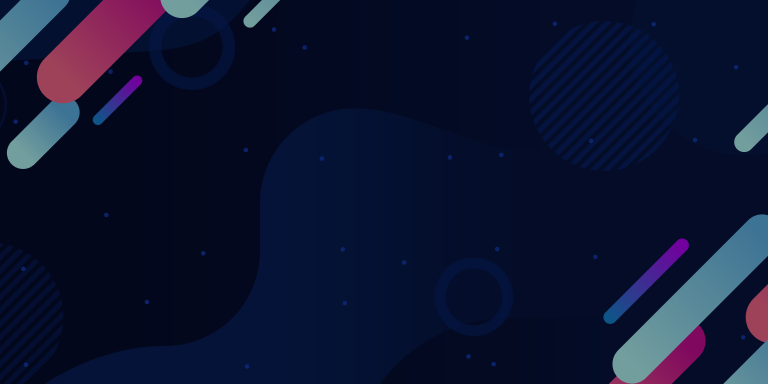
A Shadertoy shader for this background:

```glsl
// Dark navy backdrop with soft waves, rings, hatched discs and diagonal pastel bars.

const vec3 NAVY_DARK   = vec3(0.012, 0.028, 0.110);
const vec3 NAVY        = vec3(0.014, 0.047, 0.155);
const vec3 NAVY_LIGHT  = vec3(0.016, 0.075, 0.215);
const vec3 RING_BLUE   = vec3(0.018, 0.085, 0.270);
const vec3 DOT_BLUE    = vec3(0.050, 0.160, 0.480);
const vec3 TEAL_LIGHT  = vec3(0.450, 0.620, 0.620);
const vec3 TEAL_DEEP   = vec3(0.240, 0.450, 0.580);
const vec3 CORAL       = vec3(0.620, 0.260, 0.350);
const vec3 MAGENTA     = vec3(0.500, 0.030, 0.370);
const vec3 OCEAN       = vec3(0.060, 0.330, 0.530);
const vec3 VIOLET      = vec3(0.450, 0.000, 0.620);
const vec2 DIAGONAL    = vec2(0.70710678);

// Antialiased coverage of a signed distance (negative inside)
float cover(float d, float px) { return clamp(0.5 - d / px, 0.0, 1.0); }

// Sine-free hash
vec2 hash22(vec2 p) {
    vec3 q = fract(vec3(p.xyx) * vec3(0.1031, 0.1030, 0.0973));
    q += dot(q, q.yzx + 33.33);
    return fract((q.xx + q.yz) * q.zy);
}

// S-shaped wave: two quarter arcs joined by a vertical edge
float waveDistance(vec2 p) {
    const float radius = 0.247;
    vec2 low = vec2(p.x - 0.430, 0.346 - p.y);
    float tail = min(low.x, 0.0);
    low.y -= tail * tail;
    vec2 high = vec2(0.924 - p.x, p.y - 0.471);
    high.y += 0.11 * smoothstep(0.924, 1.38, p.x);
    return p.y < 0.409 ? radius - length(max(low, 0.0))
                       : length(max(high, 0.0)) - radius;
}

float ringDistance(vec2 p, vec2 center, float radius, float halfWidth) {
    return abs(length(p - center) - radius) - halfWidth;
}

// Disc filled with diagonal stripes
float hatchedDisc(vec2 p, vec2 center, float radius, float px) {
    const float period = 0.0245;
    float across = (p.x - p.y) * DIAGONAL.x;
    float stripe = abs(fract(across / period) - 0.5) * period - 0.28 * period;
    return cover(length(p - center) - radius, px) * cover(stripe, px);
}

// Rounded diagonal bar, coloured from its lower to its upper end
vec3 addBar(vec3 base, vec2 p, vec2 start, float len, float radius,
            vec3 lower, vec3 upper, float px) {
    vec2 q = p - start;
    float along = clamp(dot(q, DIAGONAL), 0.0, len);
    float d = length(q - DIAGONAL * along) - radius;
    return mix(base, mix(lower, upper, along / len), cover(d, px));
}

// One jittered dot in each grid cell
float scatteredDots(vec2 p, float px) {
    const float cell = 0.25;
    vec2 id = floor(p / cell);
    vec2 center = (id + 0.1 + 0.8 * hash22(id + 7.0)) * cell;
    return cover(length(p - center) - 0.0058, px);
}

// Large soft background areas
vec3 backdrop(vec2 p, float px) {
    vec3 base = mix(NAVY_DARK, NAVY, smoothstep(0.2, 1.7, p.x));
    vec3 col = base;
    float fade = 1.0 - smoothstep(0.7, 1.55, p.x);
    col = mix(col, NAVY_LIGHT, fade * cover(waveDistance(p), px));

    // Dark hill along the lower edge
    vec2 hill = p - vec2(1.328, -0.247);
    hill.x = min(hill.x, 0.0);
    col = mix(col, base * 0.9, cover(length(hill) - 0.419, px)
              * (1.0 - smoothstep(1.3, 1.65, p.x)));

    // Upper corners
    float bend = max(p.x - 0.38, 0.0);
    float corner = 0.84 + 0.07 * p.x + 5.8 * bend * bend * bend - p.y;
    col = mix(col, NAVY_LIGHT, 0.75 * cover(corner, px));
    float moon = length(p - vec2(1.94, 0.895)) - 0.30;
    return mix(col, NAVY_LIGHT, 0.45 * cover(moon, px));
}

void mainImage(out vec4 fragColor, in vec2 fragCoord) {
    float px = 1.0 / iResolution.y;
    vec2 p = fragCoord * px;
    vec3 col = backdrop(p, px);

    // Rings and hatched discs
    col = mix(col, RING_BLUE, 0.65 * cover(ringDistance(p, vec2(0.500, 0.878), 0.096, 0.016), px));
    col = mix(col, RING_BLUE, 0.65 * cover(ringDistance(p, vec2(1.234, 0.227), 0.088, 0.014), px));
    col = mix(col, RING_BLUE, 0.50 * cover(ringDistance(p, vec2(-0.09, 0.727), 0.105, 0.003), px));
    col = mix(col, RING_BLUE, 0.80 * hatchedDisc(p, vec2(1.573, 0.750), 0.195, px));
    col = mix(col, RING_BLUE, 0.50 * hatchedDisc(p, vec2(-0.03, 0.174), 0.195, px));

    col = mix(col, DOT_BLUE, 0.8 * scatteredDots(p, px));

    // Bars of the upper left
    col = addBar(col, p, vec2(-0.150, 0.730), 0.405, 0.047, TEAL_LIGHT, TEAL_DEEP, px);
    col = addBar(col, p, vec2(0.060, 0.602), 0.149, 0.042, TEAL_LIGHT, TEAL_DEEP, px);
    col = addBar(col, p, vec2(0.164, 0.799), 0.370, 0.068, CORAL, MAGENTA, px);
    col = addBar(col, p, vec2(0.474, 1.010), 0.300, 0.057, TEAL_LIGHT, TEAL_DEEP, px);
    col = addBar(col, p, vec2(0.651, 0.945), 0.300, 0.017, TEAL_LIGHT, TEAL_DEEP, px);
    col = addBar(col, p, vec2(0.255, 0.688), 0.144, 0.0135, OCEAN, VIOLET, px);

    // Bars of the lower right
    col = addBar(col, p, vec2(1.938, 0.630), 0.300, 0.026, TEAL_LIGHT, TEAL_DEEP, px);
    col = addBar(col, p, vec2(1.563, -0.104), 0.306, 0.058, CORAL, MAGENTA, px);
    col = addBar(col, p, vec2(1.646, 0.052), 0.479, 0.051, TEAL_LIGHT, TEAL_DEEP, px);
    col = addBar(col, p, vec2(2.010, 0.174), 0.370, 0.068, CORAL, MAGENTA, px);
    col = addBar(col, p, vec2(1.875, -0.089), 0.295, 0.057, TEAL_LIGHT, TEAL_DEEP, px);
    col = addBar(col, p, vec2(1.589, 0.174), 0.265, 0.0175, OCEAN, VIOLET, px);

    fragColor = vec4(col, 1.0);
}
```
